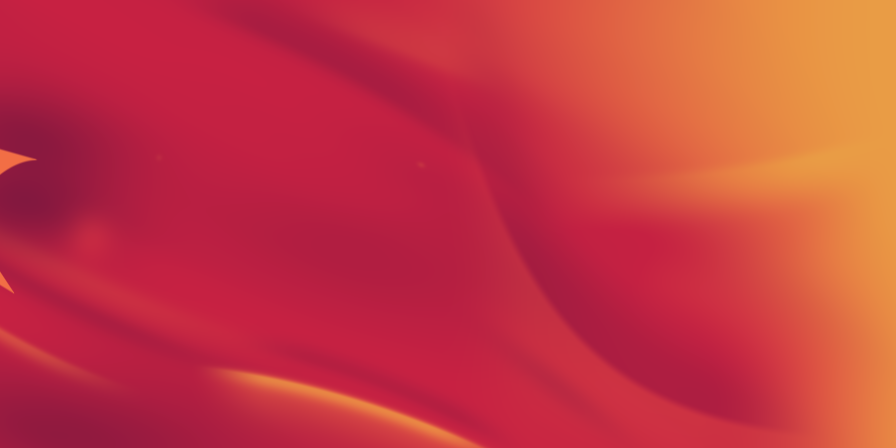
Give the GLSL for this background, as a Shadertoy shader.

```glsl
// Soft ellipse with radii r, turned by angle a
float blob(vec2 p, vec2 c, vec2 r, float a) {
    p -= c;
    vec2 q = vec2(cos(a) * p.x + sin(a) * p.y, cos(a) * p.y - sin(a) * p.x) / r;
    return exp(-dot(q, q));
}

// Soft line with separate falloff above and below
float band(float d, float above, float below) {
    float k = d / (d > 0.0 ? above : below);
    return exp(-k * k);
}

// Fades in over a.xy and out over a.zw
float span(float x, vec4 a) {
    return smoothstep(a.x, a.y, x) * (1.0 - smoothstep(a.z, a.w, x));
}

// Pointed sliver growing from the left border to its tip
float petal(vec2 p, vec2 tip, float top, float bottom, float bend) {
    float k = max(1.0 - p.x / tip.x, 0.0);
    float d = min(tip.y + top * k - p.y, p.y - tip.y - bottom * pow(k, bend));
    float soft = 1.5 / iResolution.y;
    return smoothstep(-soft, soft, d) * smoothstep(0.0, 0.08, k);
}

// Layered sines running along the diagonal folds
float silk(vec2 p) {
    float sum = 0.0, gain = 0.5;
    vec2 q = vec2(p.x + 0.3 * p.y, p.y + 0.5 * p.x);
    for (int i = 0; i < 4; i++) {
        q += 0.12 * sin(q.yx * vec2(5.0, 3.0) + float(i));
        sum += gain * sin(q.y * 14.0 + q.x * 2.0 + float(i) * 1.7);
        q *= 1.6;
        gain *= 0.5;
    }
    return sum;
}

void mainImage(out vec4 fragColor, in vec2 fragCoord) {
    vec2 p = fragCoord / iResolution.xy * vec2(2.0, 1.0);
    float x = p.x, y = p.y, u;

    // Warm light from the right, reaching further in near the top
    float lift = smoothstep(0.15, 0.95, y);
    float heat = smoothstep(mix(1.58, 0.7, lift), mix(2.15, 2.0, lift), x);
    float shade = 0.03 + 0.05 * silk(p) * (1.0 - heat);

    // Upper dark fold and the warm streak over it
    u = x - 0.42;
    shade += 0.27 * band(y - 1.0 + 0.33 * u + 0.3 * u * u, 0.08, 0.03)
           * span(x, vec4(0.35, 0.6, 0.85, 1.3));
    heat += 0.13 * band(y - 0.99 + 0.38 * (x - 0.65), 0.07, 0.025)
          * span(x, vec4(0.6, 0.85, 0.95, 1.15));
    heat -= 0.1 * blob(p, vec2(1.12, 0.76), vec2(0.22, 0.08), -0.4);

    // Pale wedge at the right with its shadow
    u = max(x - 1.3, 0.0);
    float wedge = y - 0.59 - 0.2 * u * u;
    heat += 0.14 * band(wedge, 0.02, 0.07) * span(x, vec4(1.2, 1.6, 1.75, 2.0));
    heat -= 0.16 * band(wedge + 0.12, 0.06, 0.1) * span(x, vec4(1.2, 1.45, 1.75, 2.0));

    // Curved lobe: dark outside the edge, bright inside
    float curve = 0.45 * exp(-4.2 * (x - 1.15));
    float d = (y - curve) / sqrt(1.0 + 17.6 * curve * curve);
    float outside = smoothstep(-0.012, 0.012, d);
    float reach = span(x, vec4(0.98, 1.2, 1.55, 1.85));
    shade += 0.24 * outside * band(d, 0.13, 0.02) * reach;
    heat += 0.14 * (1.0 - outside) * band(d, 0.02, 0.17) * reach;
    shade += 0.16 * blob(p, vec2(1.24, 0.14), vec2(0.17, 0.03), -0.65);
    heat += 0.08 * blob(p, vec2(1.45, 0.4), vec2(0.2, 0.07), -0.6);

    // Broad shadows through the centre and left
    shade += 0.2 * blob(p, vec2(0.8, 0.43), vec2(0.4, 0.12), -0.25);
    shade += 0.12 * blob(p, vec2(1.0, 0.58), vec2(0.25, 0.08), -0.6);
    shade += 0.62 * blob(p, vec2(0.06, 0.7), vec2(0.23, 0.1), -0.3);
    shade += 0.65 * blob(p, vec2(0.05, 0.54), vec2(0.21, 0.09), -0.2);
    shade += 0.55 * blob(p, vec2(0.17, 0.03), vec2(0.42, 0.14), -0.15);

    // Left folds and thin gleam
    u = y - 0.47 + 0.55 * x - 0.23 * x * x;
    float fade = 1.0 - smoothstep(0.2, 0.75, x);
    heat += 0.12 * band(u, 0.03, 0.04) * fade;
    shade += 0.22 * band(u + 0.07, 0.025, 0.03) * fade;
    heat += 0.35 * band(y - 0.26 + 0.58 * x - 0.45 * x * x, 0.01, 0.025)
          * (1.0 - smoothstep(0.05, 0.34, x));
    float ember = blob(p, vec2(0.2, 0.475), vec2(0.055), 0.0);
    shade -= 0.25 * ember;
    heat += 0.08 * ember;

    // Bright lower crest below a dark crease
    u = x - 0.47;
    float crest = y - 0.175 + 0.13 * u + 0.27 * u * u;
    float glow = span(x, vec4(0.42, 0.6, 0.95, 1.2));
    heat += (0.5 * band(crest, 0.007, 0.022) + 0.3 * band(crest, 0.012, 0.09)) * glow;
    shade *= 1.0 - 0.7 * band(crest, 0.012, 0.05) * glow;
    u = x - 0.62;
    shade += 0.2 * band(y - 0.22 + 0.25 * u + 0.3 * u * u, 0.03, 0.02)
           * span(x, vec4(0.5, 0.7, 1.0, 1.2));

    // Faint specks
    heat += 0.15 * blob(p, vec2(0.94, 0.632), vec2(0.009, 0.006), -0.4);
    heat += 0.1 * blob(p, vec2(0.355, 0.648), vec2(0.007), 0.0);

    // Crimson to amber, darkened toward plum
    vec3 crimson = vec3(0.78, 0.13, 0.26), amber = vec3(0.93, 0.63, 0.27);
    vec3 color = mix(crimson, amber, clamp(heat, 0.0, 1.05));
    color.r += 0.12 * heat * max(1.0 - heat, 0.0);
    color = mix(color, vec3(0.42, 0.08, 0.24), clamp(shade, 0.0, 0.85));

    // Glowing slivers at the left border
    float slivers = petal(p, vec2(0.085, 0.643), 0.024, -0.033, 2.0)
                  + petal(p, vec2(0.033, 0.344), 0.05, 0.02, 1.0);
    color = mix(color, vec3(0.95, 0.43, 0.27), clamp(slivers, 0.0, 1.0));
    fragColor = vec4(color, 1.0);
}
```
